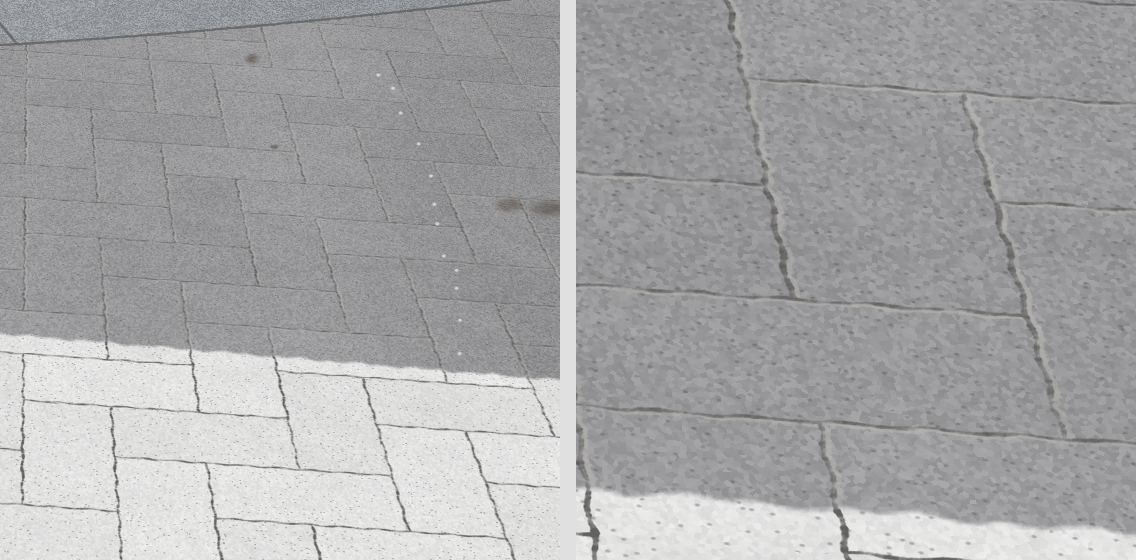
Left, the full canvas; right, a detail of the centre.
Give the GLSL for this texture, as a WebGL 2 fragment shader.

```glsl
#version 300 es
precision highp float;
// Herringbone pavers seen in perspective, part in shade and part in sun.
// An inverse plane projection gives paving coordinates; each paver is found
// by its diagonal index, then joints, cellular grain and stains are layered.
uniform vec2 u_resolution;
out vec4 outColor;

const vec3 SHADE = vec3(0.60, 0.60, 0.607);
const vec3 SUN = vec3(0.882, 0.882, 0.88);
const vec3 SLAB = vec3(0.595, 0.61, 0.625);
const vec3 GAP = vec3(0.36, 0.355, 0.35);
const vec3 SAND = vec3(0.72, 0.715, 0.70);
const vec3 RUST = vec3(0.36, 0.32, 0.29);

float hash(vec2 p) {
  vec3 q = fract(vec3(p.xyx) * 0.1031);
  q += dot(q, q.yzx + 33.33);
  return fract((q.x + q.y) * q.z);
}

// Nearest feature point: x = distance, y = random value of its cell.
vec2 cellular(vec2 p) {
  vec2 cell = floor(p), best = vec2(9.0, 0.0);
  for (int j = -1; j <= 1; j++)
    for (int i = -1; i <= 1; i++) {
      vec2 c = cell + vec2(i, j);
      float d = length(c + vec2(hash(c), hash(c + 71.3)) - p);
      if (d < best.x) best = vec2(d, hash(c + 19.7));
    }
  return best;
}

// Smooth patches from layered sines, about -1 to 1.
float patches(vec2 p) {
  float sum = 0.0, amp = 0.5;
  for (int i = 0; i < 4; i++) {
    sum += amp * sin(p.x + 1.7 * sin(p.y)) * cos(p.y * 1.1 - p.x * 0.4);
    p = mat2(1.5, 1.1, -1.1, 1.5) * p + 2.3;
    amp *= 0.6;
  }
  return sum;
}

// Canvas point (y down) to paving plane, one unit per half paver.
vec2 toPaving(vec2 p) {
  p.x = 0.04 + (p.x - 0.04) * (1.0 - 0.055 * (p.y - 0.456));
  mat3 view = mat3(0.1488, 0.0098, -0.001, -0.0023, 0.0566, -0.0369,
                   0.0421, 0.6315, 1.0);
  vec3 q = inverse(view) * vec3(p, 1.0);
  return q.xy / q.z;
}

// Paver holding g: xy = its corner, zw = its size.
vec4 herringbone(vec2 g) {
  vec2 c = floor(g);
  if (g.x > 0.0 && g.x < 2.0 && g.y < -8.0) return vec4(0.0, c.y, 2.0, 1.0);
  float k = mod(c.x - c.y, 4.0);
  if (k < 1.5) return vec4(c.x - step(0.5, k), c.y, 2.0, 1.0);
  return vec4(c.x, c.y - step(k, 2.5), 1.0, 2.0);
}

float band(vec2 d, float width, vec2 soft) {
  vec2 m = 1.0 - smoothstep(width - soft, width + soft, d);
  return max(m.x, m.y);
}

float blot(vec2 p, vec2 center, vec2 radius) {
  return 1.0 - smoothstep(0.2, 1.0, length((p - center) / radius));
}

float segment(vec2 p, vec2 a, vec2 b) {
  vec2 d = b - a;
  return length(p - a - d * clamp(dot(p - a, d) / dot(d, d), 0.0, 1.0));
}

void main() {
  vec2 p = gl_FragCoord.xy / u_resolution;
  p.y = 1.0 - p.y;
  float px = 1.0 / min(u_resolution.x, u_resolution.y);
  vec2 grid = toPaving(p), soft = fwidth(grid);
  vec2 g = grid + 0.009 * sin(grid.yx * 17.0 + 2.0 * sin(grid * 9.0));
  vec2 grain = cellular(grid * vec2(42.0, 27.0));
  vec2 pit = cellular(grid * vec2(19.0, 17.0));
  float wear = patches(grid * 2.6), fine = patches(grid * 23.0);

  // Sun and shade across the pavers
  float edge = 0.596 + 0.083 * p.x + 0.0025 * sin(p.x * 37.0) * sin(p.x * 91.0)
             + 0.0015 * fine;
  float sun = smoothstep(-0.002 - px, 0.002 + px, p.y - edge);
  vec4 paver = herringbone(g);
  vec2 local = g - paver.xy, rim = min(local, paver.zw - local);
  vec3 color = mix(SHADE, SUN, sun);
  color += 0.028 * (hash(paver.xy + 40.0) - 0.5) + 0.016 * wear;
  color -= 0.03 * smoothstep(0.5, 1.0, p.x) * (1.0 - sun);

  // Grain and clustered pits
  color += (grain.y - 0.5) * mix(0.085, 0.06, sun) + 0.012 * fine;
  float pitted = step(0.80 - 0.12 * wear, pit.y) * (1.0 - smoothstep(0.08, 0.3, pit.x));
  color -= pitted * mix(0.09, 0.19, sun);

  // Sandy banks and dark, uneven joints
  float bank = band(local, 0.036 + 0.018 * fine, soft);
  color = mix(color, SAND, bank * (1.0 - sun) * (0.5 + 0.3 * wear));
  float gap = band(rim, 0.012 + 0.009 * fine, soft);
  color = mix(color, GAP, gap * clamp(mix(0.55, 0.8, sun) + 0.5 * fine, 0.15, 0.95));

  // Stains and a trail of pale flecks
  float stain = max(blot(p, vec2(0.91, 0.366), vec2(0.035, 0.018)),
                    blot(p, vec2(0.98, 0.372), vec2(0.045, 0.02)));
  stain = max(stain, blot(p, vec2(0.45, 0.105), vec2(0.018, 0.013)));
  stain = max(stain, blot(p, vec2(0.49, 0.262), vec2(0.012, 0.006)));
  color = mix(color, RUST, stain * (0.55 + 0.3 * fine));
  for (float i = 0.0; i < 12.0; i++) {
    float t = (i + hash(vec2(i, 3.0))) / 12.0;
    vec2 fleck = vec2(0.665 + 0.3 * t - 0.14 * t * t, 0.1 + 0.55 * t);
    fleck.x += 0.02 * (hash(vec2(i, 8.0)) - 0.5);
    color = mix(color, SUN, 0.85 * blot(p, fleck, vec2(0.0055, 0.0045)));
  }

  // Coarse border slab beyond the bowed seam
  float seam = p.y - (0.0807 - 0.06 * p.x - 0.033 * p.x * p.x) + 0.001 * fine;
  vec3 slab = SLAB - 0.04 * p.x + 0.15 * (grain.y - 0.5) + 0.03 * patches(p * vec2(60.0, 140.0));
  float crack = segment(p, vec2(-0.01, 0.03), vec2(0.03, 0.078));
  slab = mix(slab, GAP, 0.7 * (1.0 - smoothstep(0.001, 0.002 + px, crack)));
  color = mix(slab, color, smoothstep(-px, px, seam));
  color = mix(color, GAP, 0.75 * (1.0 - smoothstep(0.0008, 0.0015 + px, abs(seam))));
  outColor = vec4(clamp(color, 0.0, 1.0), 1.0);
}
```
